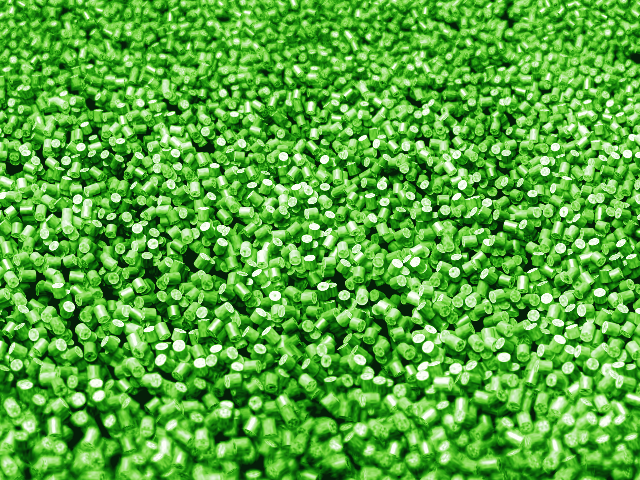
Give the GLSL for this texture, as a Shadertoy shader.

```glsl
const float NEAR_SIZE = 0.033;    // pellet cell at the bottom edge, in canvas widths
const float SHRINK = 0.023;       // loss of cell size per unit of height
const float RADIUS = 0.37;        // pellet radius, in cells
const float HALF_LENGTH = 0.38;
const float JITTER = 0.74;
const int LAYERS = 4;
const float FOCUS_Y = 0.37;
const float MAX_BLUR = 0.23;
const float SHADOW = 0.52;
const vec2 SHADOW_SHIFT = vec2(0.06, -0.13);
const float CONTRAST = 1.62;
const float TONE_IN = 2.15;       // heap tone that maps to TONE_OUT
const float TONE_OUT = 2.72;
const vec3 LIGHT = normalize(vec3(-0.25, 0.72, 0.65));
const vec3 HALFWAY = normalize(LIGHT + vec3(0.0, 0.0, 1.0));

// Tones from deep gap to glare
const vec3 RAMP[7] = vec3[7](
    vec3(0.02, 0.12, 0.03), vec3(0.04, 0.38, 0.03), vec3(0.15, 0.62, 0.06),
    vec3(0.43, 0.82, 0.21), vec3(0.64, 0.89, 0.48), vec3(0.82, 0.94, 0.78),
    vec3(0.98, 1.00, 0.96));

float hash(vec2 p) {
    return fract(sin(dot(p, vec2(127.1, 311.7))) * 43758.5453);
}

float noise(vec2 p) {
    vec2 i = floor(p), f = fract(p);
    f = f * f * (3.0 - 2.0 * f);
    return mix(mix(hash(i), hash(i + vec2(1, 0)), f.x),
               mix(hash(i + vec2(0, 1)), hash(i + vec2(1, 1)), f.x), f.y);
}

// Perspective ground: cells shrink linearly with height
float cellSize(float y) { return NEAR_SIZE - SHRINK * y; }

vec2 toGrid(vec2 p) {
    return vec2((p.x - 0.5) / cellSize(p.y),
                -log(cellSize(p.y) / NEAR_SIZE) / SHRINK);
}

vec2 toCanvas(vec2 g) {
    float y = NEAR_SIZE / SHRINK * (1.0 - exp(-SHRINK * g.y));
    return vec2(0.5 + g.x * cellSize(y), y);
}

// Silhouette of a tilted cylinder; q.x runs along the projected axis
float pelletDistance(vec2 q, float facing, float halfLen) {
    float bulge = sqrt(max(1.0 - q.y * q.y / (RADIUS * RADIUS), 0.0));
    return max(abs(q.y) - RADIUS, abs(q.x) - halfLen - RADIUS * facing * bulge);
}

float cover(float d, float soft) { return 1.0 - smoothstep(-soft, soft, d); }

// Paints one pellet and its shadow over the tone beneath
float paintPellet(float tone, vec2 p, vec2 id, float soft, float dim) {
    float facing = mix(0.12, 0.96, hash(id + 3.7));
    float side = sqrt(1.0 - facing * facing);
    float angle = 6.2832 * hash(id + 9.2);
    vec2 dir = vec2(cos(angle), sin(angle));
    mat2 toLocal = mat2(dir.x, -dir.y, dir.y, dir.x);
    float halfLen = HALF_LENGTH * side * mix(0.75, 1.2, hash(id + 5.1));

    float shade = cover(pelletDistance(toLocal * (p - SHADOW_SHIFT), facing, halfLen), 0.13);
    tone *= 1.0 - SHADOW * shade;

    vec2 q = toLocal * p;
    float mask = cover(pelletDistance(q, facing, halfLen), soft);
    if (mask <= 0.0) return tone;

    // Curved side with a glossy streak
    float across = clamp(q.y / RADIUS, -1.0, 1.0);
    vec3 normal = across * vec3(-dir.y, dir.x, 0.0)
                + sqrt(1.0 - across * across) * vec3(-dir * facing, side);
    float gloss = pow(max(dot(normal, HALFWAY), 0.0), 30.0) * hash(id + 7.7);
    float body = 1.35 + 2.0 * max(dot(normal, LIGHT), 0.0) + 2.4 * gloss;
    body += 0.7 * (noise(q * vec2(6.0, 11.0) + id * 3.0) - 0.5);

    // Cut end with a pit, a rough face and a pale rim
    vec2 e = vec2((q.x - halfLen) / facing, q.y) / RADIUS;
    float r = length(e);
    float endSoft = soft / RADIUS;
    float face = 2.1 + 1.9 * max(dot(vec3(dir * side, facing), LIGHT), 0.0);
    face += 1.3 * (noise(e * 3.5 + id * 7.0) - 0.5);
    face += 0.6 * smoothstep(0.65, 0.95, r);
    vec2 pit = e - 0.4 * (vec2(hash(id + 1.3), hash(id + 2.9)) - 0.5);
    face -= 1.2 * step(0.65, hash(id + 6.4)) * cover(length(pit) - 0.2, endSoft + 0.1);

    float surface = mix(body, face, cover(r - 0.95, endSoft));
    surface += 1.0 * (hash(id + 8.8) - 0.5);
    return mix(tone, surface * dim, mask);
}

void mainImage(out vec4 fragColor, in vec2 fragCoord) {
    vec2 uv = fragCoord / iResolution.x;
    vec2 grid = toGrid(uv);
    float defocus = smoothstep(0.10, 0.40, abs(uv.y - FOCUS_Y));
    float pixel = 0.6 / (iResolution.x * cellSize(uv.y));
    float soft = max(pixel, 0.03) + MAX_BLUR * defocus;

    // Heap: deep layers first, far rows before near ones
    float tone = 0.1;
    for (int k = 0; k < LAYERS; k++) {
        float level = float(k) / float(LAYERS - 1);
        vec2 shift = vec2(0.37, 0.59) * float(k);
        vec2 base = floor(grid + shift);
        for (int j = 1; j >= -1; j--)
        for (int i = -1; i <= 1; i++) {
            vec2 cell = base + vec2(i, j);
            vec2 id = cell + 71.3 * float(k);
            if (hash(id + 4.4) < 0.12) continue;
            vec2 jitter = vec2(hash(id), hash(id + 17.5)) - 0.5;
            vec2 centre = toCanvas(cell + 0.5 + JITTER * jitter - shift);
            vec2 p = (uv - centre) / cellSize(centre.y);
            tone = paintPellet(tone, p, id, soft, mix(0.62, 1.0, level));
        }
    }

    // Broad unevenness, contrast and pale distance
    tone += 0.6 * (noise(grid * 0.3) - 0.5);
    tone = TONE_OUT + CONTRAST * (tone - TONE_IN);
    tone = mix(tone, 3.0, 0.15 * smoothstep(0.5, 0.75, uv.y));

    vec3 color = RAMP[0];
    for (int n = 1; n < 7; n++)
        color = mix(color, RAMP[n], clamp(tone - float(n - 1), 0.0, 1.0));
    fragColor = vec4(color, 1.0);
}
```
